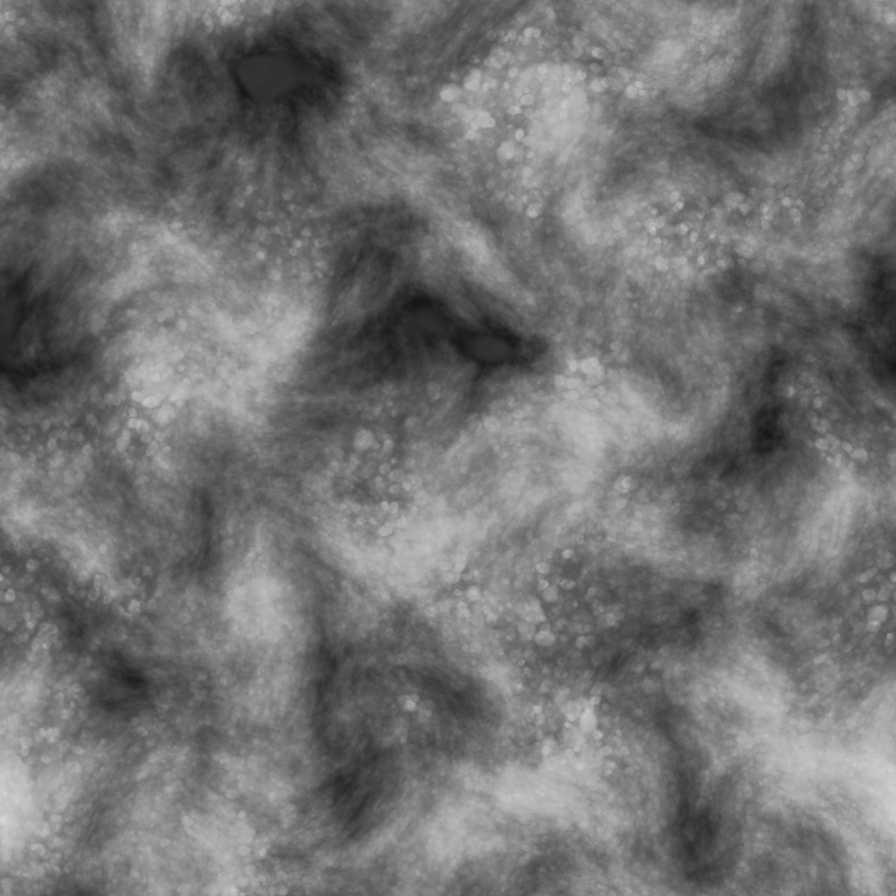
This texture is drawn by a Shadertoy shader. Its source:

```glsl
// Seamless grey smoke with dark hollows and patches of pale, overlapping grains.

const float TAU = 6.2831853;
const float MID_GREY = 0.475;
const float POOL_GREY = 0.19;
const float DARKEST = 0.075;

vec3 hash3(vec2 cell, float seed) {
    vec3 h = fract(vec3(cell.xyx + seed) * vec3(0.1031, 0.1030, 0.0973));
    h += dot(h, h.yxz + 33.33);
    return fract((h.xxy + h.yzz) * h.zyx);
}

vec2 direction(float turn) {
    return vec2(cos(TAU * turn), sin(TAU * turn));
}

// Slope of one lattice corner, wrapped to the period
float corner(vec2 cell, vec2 offset, float period, float seed) {
    return dot(direction(hash3(mod(cell, period), seed).x), offset);
}

float gradientNoise(vec2 p, float period, float seed) {
    vec2 i = floor(p);
    vec2 f = p - i;
    vec2 w = f * f * f * (f * (f * 6.0 - 15.0) + 10.0);
    vec2 e = vec2(1.0, 0.0);
    float low = mix(corner(i, f, period, seed),
                    corner(i + e.xy, f - e.xy, period, seed), w.x);
    float high = mix(corner(i + e.yx, f - e.yx, period, seed),
                     corner(i + e.xx, f - e.xx, period, seed), w.x);
    return mix(low, high, w.y);
}

// Octaves are shifted so that their lattices do not line up
float clouds(vec2 uv, float frequency, int octaves, float gain, float seed) {
    float sum = 0.0;
    float amplitude = 1.0;
    for (int k = 0; k < octaves; k++) {
        float shift = 0.37 * float(k);
        sum += amplitude * gradientNoise(uv * frequency + shift, frequency, seed + float(k) * 7.0);
        frequency *= 2.0;
        amplitude *= gain;
    }
    return sum;
}

// Cellular field of tilted soft discs; the brightest one covers the others
float grains(vec2 uv, float period, float seed) {
    vec2 p = uv * period;
    vec2 home = floor(p);
    float brightest = 0.0;
    for (int y = -1; y <= 1; y++) {
        for (int x = -1; x <= 1; x++) {
            vec2 cell = home + vec2(x, y);
            vec3 place = hash3(mod(cell, period), seed);
            vec3 look = hash3(mod(cell, period), seed + 19.0);
            vec2 axis = direction(look.x);
            vec2 offset = p - cell - place.xy;
            vec2 local = vec2(dot(offset, axis), 1.3 * dot(offset, vec2(-axis.y, axis.x)));
            local /= mix(0.35, 0.75, place.z);
            float body = 1.0 - smoothstep(0.5, 1.0, length(local));
            float tilt = 0.68 + 0.32 * local.x;
            brightest = max(brightest, body * tilt * mix(0.25, 1.0, look.y * look.y));
        }
    }
    return brightest;
}

// Layered sines bend the plane by whole periods
vec2 bend(vec2 uv) {
    vec2 wave = sin(TAU * (uv.yx * vec2(2.0, 3.0) + uv * vec2(1.0, 2.0)));
    wave += 0.5 * sin(TAU * (uv.yx * vec2(5.0, 4.0) - uv * vec2(3.0, 2.0)) + 1.7);
    return uv + 0.018 * wave;
}

void mainImage(out vec4 fragColor, in vec2 fragCoord) {
    vec2 uv = fragCoord / iResolution.xy;
    vec2 bent = bend(uv);

    // Smoke body
    float smoke = clouds(bent, 4.0, 7, 0.62, 3.0);
    float grey = MID_GREY + 0.53 * smoke;

    // Faint billows everywhere, pale grains in scattered patches
    float patches = smoothstep(-0.05, 0.4, clouds(bent, 5.0, 3, 0.6, 61.0));
    float light = smoothstep(0.2, 0.55, grey);
    float coarse = grains(uv, 44.0, 11.0);
    float medium = grains(uv, 72.0, 23.0);
    float fine = grains(uv, 120.0, 41.0);
    grey += (0.3 + 0.7 * light) * (0.07 * medium + 0.07 * fine - 0.05);
    grey += patches * light * (0.26 * coarse + 0.12 * medium - 0.06);

    // Soft limits: rounded floor in the hollows, gentle shoulder in the lights
    float above = grey - DARKEST;
    grey = DARKEST + 0.5 * (above + sqrt(above * above + 0.002));
    grey -= 0.45 * max(grey - 0.66, 0.0);

    // Smooth dim pools at the bottom of the deepest hollows
    float depth = clouds(bent, 4.0, 3, 0.62, 3.0);
    float pool = smoothstep(0.62, 0.76, -depth);
    grey = mix(grey, POOL_GREY + 0.02 * coarse, pool);

    fragColor = vec4(vec3(clamp(grey, 0.0, 1.0)), 1.0);
}
```
